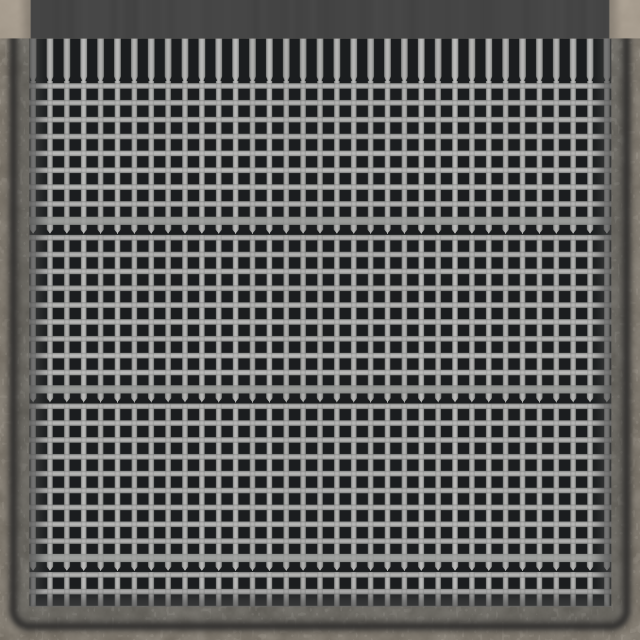
This texture is drawn by a Shadertoy shader. Its source:

```glsl
#define COLUMN_PITCH 0.02637
#define ROW_PITCH 0.02634
#define THICK_ROW_Y 0.655
#define ROWS_PER_GATE 10.0
#define TOP_ROW -8.0
#define BAR_HALF 0.0044
#define THICK_HALF 0.0064
#define GATE_MIN vec2(0.046, 0.052)
#define GATE_MAX vec2(0.955, 0.940)
#define GROOVE_WIDTH 0.0085
#define EDGE_FADE 0.62

const vec3 HOLE = vec3(0.105, 0.115, 0.12);
const vec3 LINTEL = vec3(0.27);
const vec3 STEEL_LIGHT = vec3(0.71, 0.71, 0.705);
const vec3 STEEL_DARK = vec3(0.47, 0.475, 0.47);
const vec3 THICK_STEEL = vec3(0.56, 0.57, 0.56);
const vec3 OUTER_STONE = vec3(0.50, 0.475, 0.435);
const vec3 INNER_STONE = vec3(0.42, 0.41, 0.385);
const vec3 GROOVE = vec3(0.20, 0.195, 0.19);
const vec3 CORNER_STONE = vec3(0.66, 0.62, 0.565);

float hash(vec2 p) {
    vec3 q = fract(p.xyx * vec3(0.1031, 0.1030, 0.0973));
    q += dot(q, q.yzx + 33.33);
    return fract((q.x + q.y) * q.z);
}

float noise(vec2 p) {
    vec2 cell = floor(p), f = fract(p);
    f = f * f * (3.0 - 2.0 * f);
    return mix(mix(hash(cell), hash(cell + vec2(1, 0)), f.x),
               mix(hash(cell + vec2(0, 1)), hash(cell + vec2(1, 1)), f.x), f.y);
}

float fractalNoise(vec2 p) {
    float sum = 0.0, weight = 0.5;
    for (int i = 0; i < 4; i++) {
        sum += weight * noise(p);
        p = p * 2.1 + 7.3;
        weight *= 0.5;
    }
    return sum;
}

float roundedBox(vec2 p, vec2 halfSize, float radius) {
    vec2 q = abs(p) - halfSize + radius;
    return length(max(q, 0.0)) + min(max(q.x, q.y), 0.0) - radius;
}

// Coverage of a band, antialiased over one pixel
float band(float dist, float halfWidth, float px) {
    return 1.0 - smoothstep(-0.7 * px, 0.7 * px, abs(dist) - halfWidth);
}

vec3 steel(float dist, float halfWidth) {
    float t = clamp(abs(dist) / max(halfWidth, 0.0005), 0.0, 1.0);
    return mix(STEEL_LIGHT, STEEL_DARK, t * t);
}

vec3 stoneFrame(vec2 uv, float px) {
    float d = roundedBox(uv - vec2(0.5, 1.0), vec2(0.479, 0.9785), 0.026);
    vec3 col = mix(INNER_STONE, OUTER_STONE, smoothstep(-0.01, 0.01, d));
    float grain = fractalNoise(uv * 45.0) - 0.47;
    float scratches = smoothstep(0.68, 0.9, noise(uv * vec2(210.0, 150.0)));
    col += 0.13 * grain + 0.04 * scratches;
    return mix(col, GROOVE, 0.9 * exp(-pow(d / GROOVE_WIDTH, 2.0)));
}

vec3 gate(vec2 uv, float px) {
    float row = (THICK_ROW_Y - uv.y) / ROW_PITCH;
    float rowId = floor(row + 0.5);
    float columnId = floor((uv.x - 0.5) / COLUMN_PITCH + 0.5);
    float dx = uv.x - 0.5 - columnId * COLUMN_PITCH;
    float dy = (row - rowId) * ROW_PITCH;
    float inMesh = step(TOP_ROW - 0.5, row);

    // Uprights: spiked under each thick bar, stouter above the mesh
    float below = mod(row, ROWS_PER_GATE);
    float spike = 1.12 * (1.0 - smoothstep(0.48, 0.82, below));
    float meshWidth = below < 0.85 ? spike : 1.0;
    float topWidth = mix(1.2, 0.7, smoothstep(TOP_ROW - 0.6, TOP_ROW - 0.3, row));
    float uprightHalf = BAR_HALF * (row > TOP_ROW - 0.3 ? meshWidth : topWidth);
    vec3 upright = steel(dx, uprightHalf) + 0.06 * (hash(vec2(columnId + 40.0, 3.0)) - 0.5);
    float uprightMask = band(dx, uprightHalf, px) * step(0.0001, uprightHalf);
    vec3 col = mix(HOLE, upright, uprightMask);

    // Crossbars, with one thick bar closing each gate
    bool thick = mod(rowId, ROWS_PER_GATE) < 0.5;
    float crossHalf = thick ? THICK_HALF : BAR_HALF;
    vec3 cross = steel(dy, crossHalf);
    if (thick) cross = mix(cross, THICK_STEEL, 0.65);
    cross += 0.05 * (hash(vec2(rowId + 50.0, 9.0)) - 0.5);
    cross = mix(cross, upright, (thick ? 0.2 : 0.4) * uprightMask);
    col = mix(col, cross, band(dy, crossHalf, px) * inMesh);

    // Haze towards the sides and the bottom
    float inset = min(min(uv.x - GATE_MIN.x, GATE_MAX.x - uv.x), uv.y - GATE_MIN.y);
    return mix(col, LINTEL, EDGE_FADE * (1.0 - smoothstep(0.0, 0.034, inset)));
}

void mainImage(out vec4 fragColor, in vec2 fragCoord) {
    vec2 uv = fragCoord / iResolution.xy;
    float px = 1.0 / min(iResolution.x, iResolution.y);
    vec3 col = stoneFrame(uv, px);

    vec2 inset = min(uv - GATE_MIN, GATE_MAX - uv);
    col = mix(col, gate(uv, px), smoothstep(-px, px, min(inset.x, inset.y)));

    // Lintel with faint upright streaks, between pale corner stones
    float streaks = noise(vec2(uv.x * 90.0, 2.0)) - 0.5;
    vec3 lintel = LINTEL + 0.025 * streaks;
    float side = 0.5 - abs(uv.x - 0.5);
    vec3 corner = CORNER_STONE * (1.0 - 0.18 * smoothstep(0.025, 0.048, side));
    corner += 0.07 * (fractalNoise(uv * 35.0) - 0.47);
    vec3 top = mix(corner, lintel, smoothstep(-px, px, side - 0.048));
    col = mix(col, top, smoothstep(-px, px, uv.y - GATE_MAX.y));

    fragColor = vec4(clamp(col, 0.0, 1.0), 1.0);
}
```
